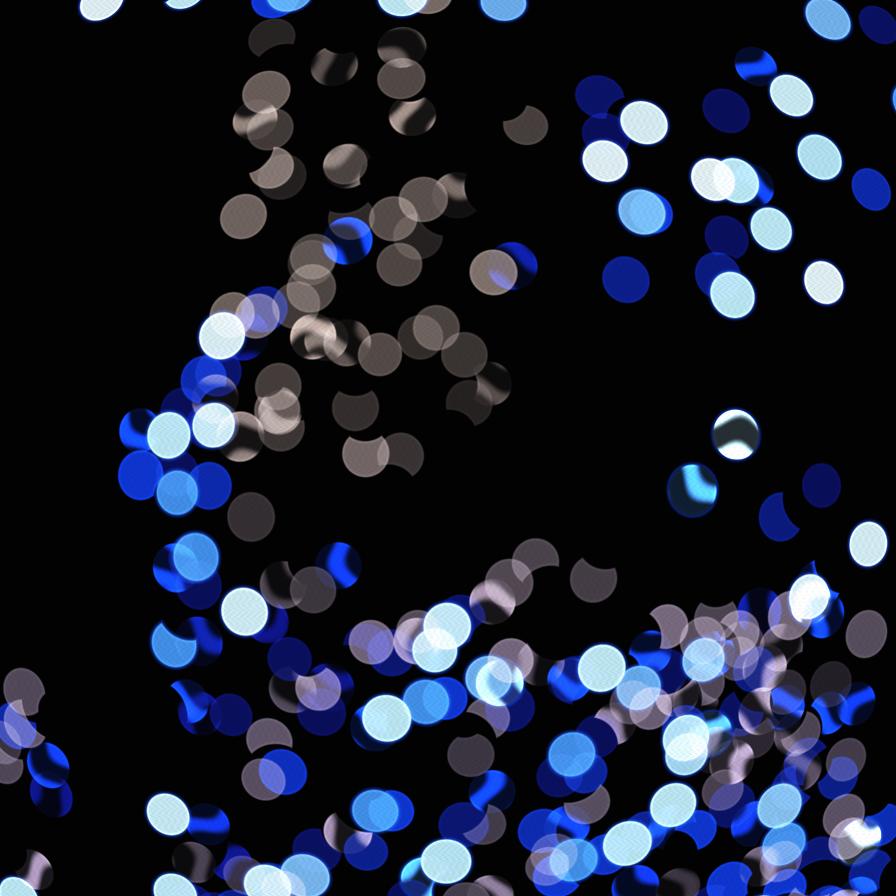
This background is drawn by a Shadertoy shader. Its source:

```glsl
#define CELL 0.1
#define RADIUS 0.0262
#define SOFTNESS 0.0013
#define CUT_SHARE 0.38
#define STREAK_SHARE 0.32
#define NIGHT vec3(0.008, 0.008, 0.011)
#define WARM_GRAY vec3(0.45, 0.40, 0.38)
#define MAUVE vec3(0.43, 0.38, 0.47)
#define NAVY vec3(0.03, 0.05, 0.36)
#define ROYAL vec3(0.05, 0.21, 0.85)
#define SKY vec3(0.26, 0.58, 0.95)
#define ICE vec3(0.76, 0.94, 0.99)

const int BRIGHT_LAYERS = 3, BLUE_LAYERS = 8, ALL_LAYERS = 14;

vec3 hash3(vec3 p) {
    p = fract(p * vec3(0.1031, 0.1030, 0.0973));
    p += dot(p, p.yxz + 33.33);
    return fract((p.xxy + p.yxx) * p.zyx);
}

// Soft elliptical patch without exponentials
float blob(vec2 p, vec2 center, vec2 size) {
    vec2 d = (p - center) / size;
    float w = max(0.0, 1.0 - dot(d, d) / 3.0);
    return w * w;
}

// Chance of a light at p: x = gray, y = blue, z = bright
vec3 lightDensity(vec2 p) {
    float ground = smoothstep(0.43, 0.25, p.y) * smoothstep(0.15, 0.2, p.x)
                 * smoothstep(0.99, 0.94, p.x);
    float sky = smoothstep(0.45, 0.6, p.x) * smoothstep(0.54, 0.66, p.y);
    float cluster = blob(p, vec2(0.205, 0.49), vec2(0.04, 0.11));
    float strand = blob(p, vec2(0.29, 0.68), vec2(0.04, 0.22));
    float trunk = blob(p, vec2(0.41, 0.73), vec2(0.13, 0.24));
    float clump = blob(p, vec2(0.84, 0.22), vec2(0.09, 0.10));
    float column = blob(p, vec2(0.87, 0.44), vec2(0.10, 0.10));
    float corner = blob(p, vec2(0.02, 0.11), vec2(0.04, 0.11));
    float topRow = blob(p, vec2(0.2, 0.97), vec2(0.25, 0.05));
    float base = blob(p, vec2(0.9, 0.06), vec2(0.1, 0.08));
    return ground * vec3(0.30, 0.42, 0.27)
         + cluster * vec3(0.0, 1.5, 1.2)
         + strand * vec3(0.6, 0.0, 0.2)
         + trunk * vec3(0.45, 0.08, 0.0)
         + clump * vec3(0.9, 0.0, 0.0)
         + column * vec3(0.0, 0.4, 0.2)
         + corner * vec3(0.5, 0.6, 0.25)
         + sky * vec3(0.0, 0.1, 0.31)
         + vec3(0.0, 0.6 * base, 0.4 * topRow);
}

// Signed distance to a disc, sometimes bitten by a second circle
float discDistance(vec2 d, float r, vec3 seed, float cutShare) {
    float dist = length(d) - r;
    vec2 biteCenter = 1.7 * r * normalize(seed.yz - 0.501);
    float bite = r * mix(0.85, 1.6, fract(seed.y * 9.0)) - length(d - biteCenter);
    return seed.x < cutShare ? max(dist, bite) : dist;
}

// Curved light and dark bands inside a disc
float streaks(vec2 d, vec3 seed) {
    vec2 axis = normalize(seed.zy - 0.499);
    float along = dot(d, axis), across = dot(d, vec2(-axis.y, axis.x));
    float wave = sin(3.4 * along + 1.3 * sin(2.1 * across + 9.0 * seed.x) + 6.0 * seed.y);
    return mix(0.2, 1.6, smoothstep(-0.4, 1.0, wave));
}

vec3 lightColor(int layer, vec2 center, float tone) {
    if (layer < BRIGHT_LAYERS) {
        float heat = tone + 0.45 * center.y;
        vec3 c = mix(SKY, ICE, smoothstep(0.35, 0.75, heat));
        return mix(c, vec3(1.0), 0.7 * smoothstep(0.85, 1.3, heat));
    }
    if (layer < BLUE_LAYERS) return mix(NAVY, ROYAL, smoothstep(0.15, 0.85, tone));
    return mix(MAUVE, WARM_GRAY, smoothstep(0.2, 0.6, center.y)) * mix(0.3, 1.15, tone);
}

// One lens disc as emitted light
vec3 drawLight(vec2 p, vec2 center, int layer, vec3 seed, vec3 shape) {
    vec2 d = p - center;
    // Flatten discs toward the lens axis near the border
    vec2 off = center - vec2(0.5, 0.45);
    d += off * dot(d, off) * 0.85;
    float r = RADIUS * mix(0.94, 1.08, shape.y);
    bool bright = layer < BRIGHT_LAYERS;
    float dist = discDistance(d, r, shape, bright ? 0.08 : CUT_SHARE);
    float soft = max(SOFTNESS, 0.8 / iResolution.y);
    float fill = smoothstep(soft, -soft, dist);
    float shade = 0.94 + 0.2 * smoothstep(-0.16 * r, 0.0, dist);
    float streakShare = bright ? 0.3 * STREAK_SHARE * step(center.y, 0.6) : STREAK_SHARE;
    if (fract(shape.x * 7.0 + seed.y) < streakShare) shade *= streaks(d / r, shape);
    vec3 light = lightColor(layer, center, seed.z) * fill * shade;
    // Blue fringe around bright discs
    float fringe = smoothstep(0.006, 0.0, dist) * (1.0 - fill);
    if (bright) light += ROYAL * 0.7 * fringe * fringe;
    return clamp(light, 0.0, 1.0);
}

void mainImage(out vec4 fragColor, in vec2 fragCoord) {
    vec2 p = fragCoord / iResolution.y;
    vec3 dark = 1.0 - NIGHT;
    // Each layer is a turned grid whose lights stay inside their own cells
    mat2 turn = mat2(1.0), step2 = mat2(0.737, 0.676, -0.676, 0.737);
    for (int layer = 0; layer < ALL_LAYERS; layer++) {
        turn = turn * step2;
        vec2 shift = float(layer) * vec2(0.37, 0.61);
        vec2 cell = floor(turn * p / CELL + shift);
        vec3 seed = hash3(vec3(cell + 40.0, float(layer) * 7.0 + 3.0));
        float spread = layer < BRIGHT_LAYERS ? 0.32 : 0.42;
        vec2 center = ((cell + 0.5 + spread * (seed.xy - 0.5) - shift) * CELL) * turn;
        if (distance(p, center) < 1.4 * RADIUS) {
            vec3 shape = hash3(vec3(cell + 90.0, float(layer) * 11.0 + 71.0));
            vec3 density = lightDensity(center);
            float chance = layer < BRIGHT_LAYERS ? density.z
                         : layer < BLUE_LAYERS ? density.y : density.x;
            if (fract(shape.z * 13.0 + seed.x) < chance)
                dark *= 1.0 - drawLight(p, center, layer, seed, shape);
        }
    }
    // Fine sensor ripple on lit areas
    vec3 color = 1.0 - dark;
    color *= 1.0 + 0.04 * sin(900.0 * p.x + 5.0 * sin(430.0 * p.y)) * sin(800.0 * p.y);
    fragColor = vec4(color, 1.0);
}
```
